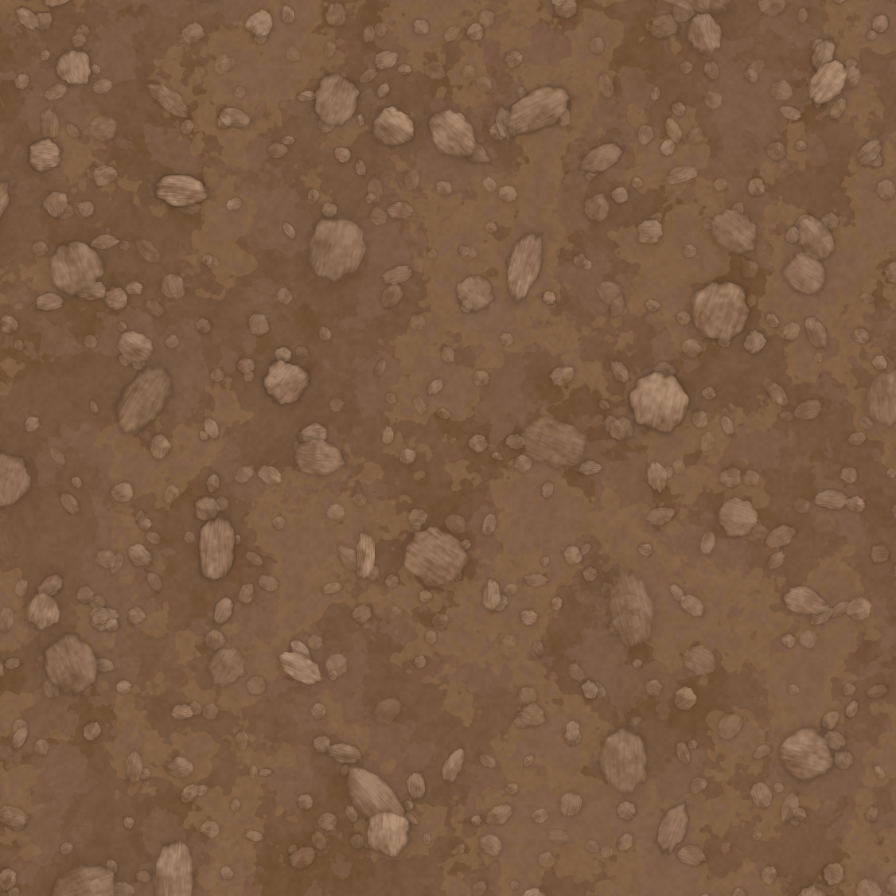
Give the GLSL for this texture, as a WebGL 1 fragment shader.

```glsl
precision highp float;

uniform vec2 u_resolution;

const vec3 MUD = vec3(0.456, 0.335, 0.243);
const vec3 OCHRE = vec3(0.515, 0.385, 0.268);
const vec3 DUSTY = vec3(0.492, 0.368, 0.286);
const vec3 RUST = vec3(0.435, 0.312, 0.200);
const vec3 STONE_DARK = vec3(0.430, 0.315, 0.220);
const vec3 STONE_LIGHT = vec3(0.710, 0.575, 0.465);
const vec2 LIGHT_DIR = vec2(0.55, 0.83);
const float TAU = 6.2831853;

vec3 hash3(vec2 p) {
  vec3 q = fract(p.xyx * vec3(0.1031, 0.1030, 0.0973));
  q += dot(q, q.yxz + 33.33);
  return fract((q.xxy + q.yzz) * q.zyx);
}

mat2 rotation(float angle) {
  float c = cos(angle), s = sin(angle);
  return mat2(c, s, -s, c);
}

float noise(vec2 p) {
  vec2 i = floor(p), f = fract(p);
  f = f * f * (3.0 - 2.0 * f);
  float low = mix(hash3(i).x, hash3(i + vec2(1.0, 0.0)).x, f.x);
  float high = mix(hash3(i + vec2(0.0, 1.0)).x, hash3(i + 1.0).x, f.x);
  return mix(low, high, f.y);
}

float fbm(vec2 p) {
  float sum = 0.0, total = 0.0, gain = 0.5;
  mat2 turn = rotation(0.65);
  for (int i = 0; i < 5; i++) {
    sum += gain * noise(p);
    total += gain;
    p = turn * p * 2.03 + 17.0;
    gain *= 0.64;
  }
  return sum / total;
}

// Mottled mud: ragged ochre and dusty patches, rust stains, fine grain
vec3 ground(vec2 p) {
  float patches = fbm(p * 12.0 + 3.0);
  float dust = fbm(p * 16.0 + 41.0);
  float stain = fbm(p * 10.0 + 83.0);
  vec3 color = MUD + 0.05 * (fbm(p * 20.0 + 120.0) - 0.5);
  color = mix(color, RUST, 0.8 * smoothstep(0.53, 0.66, stain));
  color = mix(color, DUSTY, 0.65 * smoothstep(0.54, 0.57, dust));
  color = mix(color, OCHRE, 0.85 * smoothstep(0.525, 0.55, patches));
  color = mix(color, DUSTY, 0.8 * smoothstep(0.61, 0.63, patches));
  float grain = noise(p * 230.0) + noise(p * 120.0 + 9.0) - 1.0;
  return color + 0.022 * grain;
}

// Rounded polygon: x is the distance from the centre, y the facet brightness
vec2 facets(vec2 q, float angle, vec2 id) {
  vec2 peak = 0.7 * (hash3(id + 5.7).xy - 0.5);
  mat2 toCanvas = rotation(angle);
  float outline = 0.0, weights = 0.0, light = 0.0;
  for (int i = 0; i < 7; i++) {
    float k = float(i);
    vec3 r = hash3(id + vec2(k * 3.1, 19.3));
    float a = (k + 0.8 * r.x) * TAU / 7.0;
    vec2 dir = vec2(cos(a), sin(a));
    float weight = exp(16.0 * dot(q - peak, dir));
    outline += exp(9.0 * dot(q, dir) * mix(0.92, 1.12, r.y));
    weights += weight;
    light += weight * (0.16 * dot(toCanvas * dir, LIGHT_DIR) + 0.5 * (r.z - 0.5));
  }
  float d = mix(log(outline) / 9.0, length(q), 0.5);
  return vec2(d, 0.60 + light / weights);
}

// One scattered layer of half-buried stones with soft contact shadows
vec3 addPebbles(vec3 color, vec2 p, float cells, float radius,
                float density, float relief, float seed) {
  vec2 home = floor(p * cells);
  for (int y = -1; y <= 1; y++) {
    for (int x = -1; x <= 1; x++) {
      vec2 cell = home + vec2(float(x), float(y));
      vec2 id = cell + seed;
      vec3 place = hash3(id);
      vec3 form = hash3(id + 57.3);
      vec2 offset = p - (cell + place.xy) / cells;
      float size = radius * mix(0.65, 1.3, form.x);
      if (place.z > density || length(offset) > 3.2 * size) continue;

      float angle = TAU * hash3(id + 91.7).x;
      float stretch = mix(1.0, mix(1.5, 2.5, relief * relief), form.y * form.y);
      vec2 q = offset * rotation(angle) / size;
      q *= vec2(inversesqrt(stretch), sqrt(stretch));
      vec2 shape = facets(q, angle, id);
      float d = shape.x + 0.2 * (noise(q * 3.5 + id * 7.0) - 0.5);

      float blur = max(0.05, 1.0 / (u_resolution.y * size));
      float body = 1.0 - smoothstep(1.0 - blur, 1.0 + blur, d);
      float strength = relief * mix(0.5, 1.0, form.z);
      float shadow = exp(-4.5 * max(d - 1.0, 0.0));
      shadow *= 1.0 - smoothstep(1.4, 2.0, length(offset) / (size * sqrt(stretch)));
      color *= 1.0 - 0.13 * strength * shadow;

      float streaks = noise(q * vec2(3.0, 12.0) + id * 5.0) - 0.5;
      float grain = noise(p * 200.0 + seed) - 0.5;
      float tone = shape.y + 0.34 * streaks + 0.34 * grain;
      tone -= 0.35 * smoothstep(0.78, 1.05, d);
      vec3 stone = mix(STONE_DARK, STONE_LIGHT, clamp(tone, 0.0, 1.0));
      color = mix(color, stone, body * strength);

      float rim = exp(-pow((d - 1.03) / (blur + 0.04), 2.0));
      color *= 1.0 - 0.10 * rim * relief * place.z / density;
    }
  }
  return color;
}

void main() {
  vec2 p = gl_FragCoord.xy / u_resolution.y;
  vec3 color = ground(p);
  color = addPebbles(color, p, 24.0, 0.0080, 0.45, 0.60, 11.0);
  color = addPebbles(color, p, 16.0, 0.0115, 0.75, 0.70, 37.0);
  color = addPebbles(color, p, 7.0, 0.0255, 0.85, 0.95, 73.0);
  gl_FragColor = vec4(color, 1.0);
}
```
